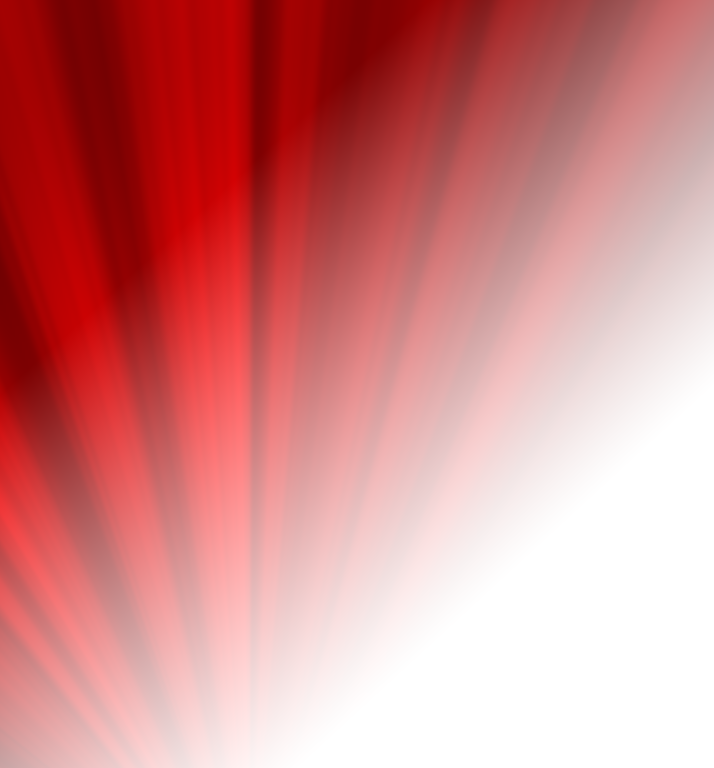
Give the GLSL for this background, as a WebGL 1 fragment shader.

```glsl
precision highp float;

uniform vec2 u_resolution;

// Lengths are in canvas heights, angles in radians clockwise from vertical
const vec2 RAY_SOURCE = vec2(0.3255, -0.211);
const vec3 RED = vec3(1.0, 0.01, 0.015);
const vec3 WHITE = vec3(1.0);
const float NEAR_LEVEL = 1.04;
const float FAR_LEVEL = 0.76;
const float NEAR_RADIUS = 0.60;
const float FAR_RADIUS = 1.18;
const vec2 FADE_AXIS = vec2(0.92, -1.0);
const float FADE_START = -0.485;
const float FADE_END = 0.360;
const float FADE_POWER = 1.2;
const float STREAK_DENSITY = 38.0;
const float STREAK_DEPTH = 0.10;
const float FINE_DENSITY = 95.0;
const float FINE_DEPTH = 0.06;

float hash(float n) {
    n = fract(n * 0.1031);
    n *= n + 33.33;
    return fract(n * (n + n));
}

float valueNoise(float x) {
    float cell = floor(x);
    float f = fract(x);
    return mix(hash(cell), hash(cell + 1.0), f * f * (3.0 - 2.0 * f));
}

// Fold of shade around one angle, with its own softness on each side
float fold(float angle, float center, float leftWidth, float rightWidth) {
    float d = angle - center;
    d /= d < 0.0 ? leftWidth : rightWidth;
    return exp(-d * d);
}

float foldShade(float angle) {
    // Left fan
    float shade = 0.24 * fold(angle, -0.69, 0.050, 0.035);
    shade += 0.22 * fold(angle, -0.59, 0.035, 0.025);
    shade += 0.31 * fold(angle, -0.365, 0.090, 0.050);
    shade += 0.28 * fold(angle, -0.195, 0.030, 0.075);
    shade += 0.07 * smoothstep(0.05, 0.25, -angle);
    // Central fold and right fan
    shade += 0.32 * fold(angle, 0.008, 0.012, 0.028);
    shade += 0.19 * fold(angle, 0.090, 0.022, 0.085);
    shade += 0.19 * fold(angle, 0.243, 0.018, 0.022);
    shade += 0.21 * fold(angle, 0.375, 0.065, 0.032);
    shade += 0.12 * smoothstep(0.02, 0.16, angle);
    // Dim outer ends of the fan
    shade += 0.32 * smoothstep(0.43, 0.54, angle);
    shade += 0.45 * smoothstep(0.65, 1.0, -angle);
    return shade;
}

float streakShade(float angle) {
    float x = angle + 2.0;
    return STREAK_DEPTH * valueNoise(x * STREAK_DENSITY)
         + FINE_DEPTH * valueNoise(x * FINE_DENSITY);
}

void main() {
    vec2 p = gl_FragCoord.xy / u_resolution.y;
    vec2 fromSource = p - RAY_SOURCE;
    float angle = atan(fromSource.x, fromSource.y);

    // Red rays, brighter toward their source
    float level = mix(NEAR_LEVEL, FAR_LEVEL,
                      smoothstep(NEAR_RADIUS, FAR_RADIUS, length(fromSource)));
    float light = max(1.0 - foldShade(angle) - streakShade(angle), 0.0);
    vec3 color = RED * level * light;

    // Diagonal veil of white
    float fade = (dot(p, FADE_AXIS) - FADE_START) / (FADE_END - FADE_START);
    float veil = 1.0 - pow(1.0 - clamp(fade, 0.0, 1.0), FADE_POWER);
    gl_FragColor = vec4(mix(color, WHITE, veil), 1.0);
}
```
